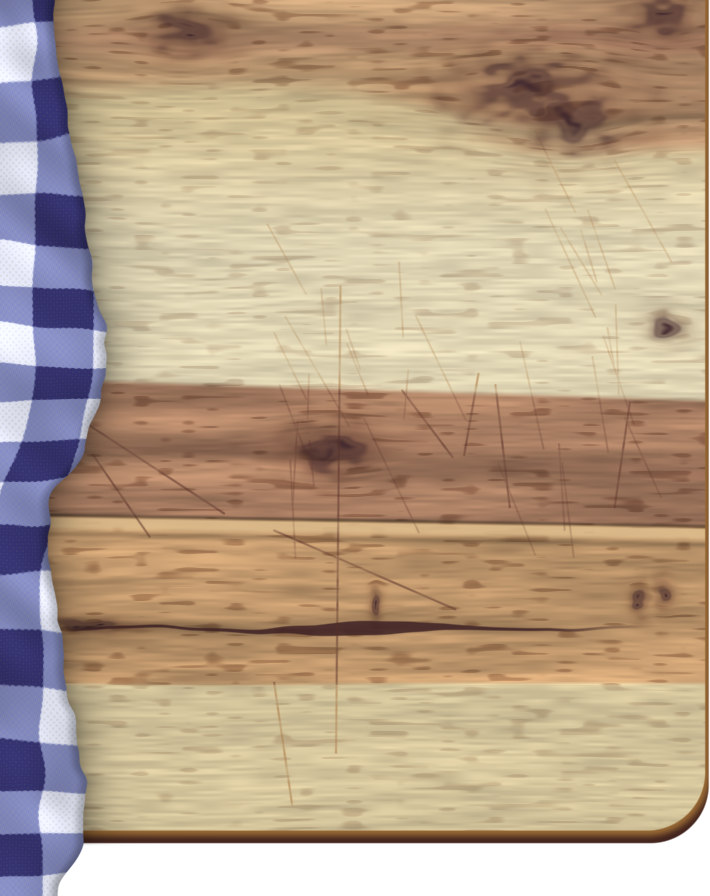
This texture is drawn by a Shadertoy shader. Its source:

```glsl
// A worn wooden cutting board with a folded gingham cloth along its left side.
// Planks are bands of stretched noise bent around elliptical knots, cuts are
// line segments, and the cloth is a woven check inside a wavy outline.

const vec4 KNOTS[10] = vec4[10]( // centre, radii
  vec4(.211, .036, .034, .02), vec4(.59, .098, .075, .03), vec4(.64, .132, .045, .03),
  vec4(.74, .02, .03, .02), vec4(.745, .366, .015, .012), vec4(.371, .502, .036, .022),
  vec4(.714, .671, .008, .012), vec4(.742, .662, .008, .012), vec4(.42, .673, .005, .014),
  vec4(.1, .698, .035, .006));
const vec4 CUTS[9] = vec4[9]( // start, end
  vec4(.38, .32, .375, .84), vec4(.1, .475, .25, .573), vec4(.104, .508, .167, .599),
  vec4(.306, .592, .508, .68), vec4(.553, .43, .569, .566), vec4(.449, .436, .505, .51),
  vec4(.534, .417, .518, .508), vec4(.703, .449, .686, .566), vec4(.306, .762, .326, .898));
const float CLOTH_EDGE[17] = float[17](.06, .063, .074, .087, .094, .104, .119, .115, .094,
  .054, .055, .066, .072, .083, .095, .094, .062);

float hash(vec2 p) {
  vec3 q = fract(p.xyx * .1031);
  q += dot(q, q.yzx + 33.33);
  return fract((q.x + q.y) * q.z);
}

float noise(vec2 p) {
  vec2 i = floor(p), f = smoothstep(0., 1., fract(p));
  return mix(mix(hash(i), hash(i + vec2(1, 0)), f.x),
             mix(hash(i + vec2(0, 1)), hash(i + 1.), f.x), f.y);
}

float segment(vec2 p, vec2 a, vec2 b) {
  vec2 pa = p - a, ba = b - a;
  return length(pa - ba * clamp(dot(pa, ba) / dot(ba, ba), 0., 1.));
}

float cornerDistance(vec2 p, vec2 corner) {
  vec2 q = p - corner + .065;
  return length(max(q, 0.)) + min(max(q.x, q.y), 0.) - .065;
}

vec3 wood(vec2 p, float px) {
  // Grain coordinates, pushed apart by each knot
  vec2 g = p + vec2(0, .008 * noise(p * vec2(5, 12)) - .004);
  float knot = 0., halo = 0.;
  for (int i = 0; i < 10; i++) {
    vec2 d = (p - KNOTS[i].xy) / KNOTS[i].zw;
    g.y -= .6 * d.y * KNOTS[i].w * exp(-.5 * dot(d, d));
    d += 1.1 * vec2(noise(p * vec2(45, 90)), noise(p * vec2(50, 110) + 9.)) - .55;
    float r = length(d);
    knot = max(knot, exp(-1.5 * r * r) * (.82 + .18 * cos(9. * r)));
    halo = max(halo, exp(-.35 * r * r));
  }
  float broad = noise(g * vec2(4, 38)), streak = noise(g * vec2(9, 120) + 5.);
  float fine = noise(g * vec2(30, 330)), pore = noise(g * vec2(38, 210) + 17.);

  // Plank colours from top to bottom
  float below = p.y - .09 - .055 * smoothstep(.38, .62, p.x) - .03 * broad;
  float inPale = smoothstep(-.022, .018, below), r = p.y - .574 - .017 * p.x;
  float inBrown = smoothstep(-.004, .004, p.y - .422 - .032 * p.x);
  float heart = smoothstep(.03, 0., abs(g.y - .045)) * .5 + smoothstep(.4, .75, p.x) * .35;
  vec3 col = mix(vec3(.74, .6, .45), vec3(.56, .41, .33), heart);
  col = mix(col, mix(vec3(.82, .75, .58), vec3(.87, .83, .7), smoothstep(.1, .3, p.y)), inPale);
  col = mix(col, mix(vec3(.6, .44, .35), vec3(.7, .53, .41), broad), inBrown);
  col = mix(col, vec3(.76, .6, .43), smoothstep(-.002, .002, r));
  col = mix(col, vec3(.83, .77, .61), smoothstep(.762, .768, p.y + .003 * broad));

  // Grain, pores and knots
  float dark = 1. - inPale + inBrown * step(p.y, .765);
  col *= 1. + (.08 + .11 * dark) * (broad + streak - 1.) + .13 * (fine - .5);
  col *= 1. - vec3(.32, .42, .47) * smoothstep(.68, .92, pore) * (.3 + .25 * dark);
  col *= 1. - vec3(.17, .23, .25) * halo;
  col = mix(col, vec3(.23, .14, .17), knot * .88);

  // Raised glue line and long split
  col = mix(col, vec3(.87, .74, .55), .85 * smoothstep(.001, .004, r) * smoothstep(.019, .011, r));
  col *= 1. - .35 * exp(-pow(r / .002, 2.)) - .22 * exp(-pow((r - .021) / .004, 2.));
  float split = abs(p.y - .6995 - .0025 * sin(p.x * 22. + 1.2) - .004 * noise(p * vec2(28, 1)));
  float width = .0015 + .0065 * exp(-pow((p.x - .405) / .085, 2.));
  float splitFade = smoothstep(.07, .1, p.x) * smoothstep(.76, .58, p.x);
  col *= 1. - .25 * splitFade * exp(-split * 90.);
  col = mix(col, vec3(.24, .13, .14), .85 * splitFade * smoothstep(width + px, width - px, split));

  // Knife marks: long cuts, then faint scattered ones
  float cut = 0.;
  for (int i = 0; i < 9; i++)
    cut = max(cut, .6 * smoothstep(.0012 + px, 0., segment(p, CUTS[i].xy, CUTS[i].zw)));
  for (float i = 0.; i < 30.; i++) {
    vec2 a = vec2(.28, .06) + vec2(.43, .46) * vec2(hash(vec2(i, 1)), hash(vec2(i, 2)));
    vec2 run = vec2(.75 * hash(vec2(i, 3)) - .1, 1) * mix(.04, .13, hash(vec2(i, 4)));
    cut = max(cut, .3 * smoothstep(.001 + px, 0., segment(p, a, a + run)));
  }
  return mix(col, mix(vec3(.66, .46, .26), vec3(.33, .18, .15), dark), cut * (.45 + .55 * streak));
}

vec3 cloth(vec2 p, float edge) {
  vec2 q = p + .008 * vec2(noise(p * 22.), noise(p * 22. + 7.)) - .004;
  float y = q.y - .022 * sin((q.y - .126) * 10.5) + .12 * (q.x - .04) * sin(q.y * 14.);
  float row = smoothstep(-.12, .12, cos(6.2832 * (y - .02) / .102));
  float column = smoothstep(.035, .031, abs(q.x - mix(.072, .014, smoothstep(.4, .66, q.y))));
  vec2 thread = sin(p * vec2(900, 850) + 2. * noise(p * 70.));
  float weave = thread.x * thread.y, blue = .5 * (row + column) + .13 * weave;
  vec3 col = mix(vec3(.91, .92, .97), vec3(.51, .54, .74), smoothstep(0., .5, blue));
  col = mix(col, vec3(.2, .19, .42), smoothstep(.5, 1., blue));
  col *= .86 + .22 * noise(vec2(p.x * 14. + p.y * 8., p.y * 24. - p.x * 20.)) + .06 * weave;
  return col * mix(.76, 1., smoothstep(0., .014, edge - p.x));
}

void mainImage(out vec4 fragColor, in vec2 fragCoord) {
  // Height is one unit, y runs downward
  float px = 1. / iResolution.y;
  vec2 p = vec2(fragCoord.x, iResolution.y - fragCoord.y) * px;
  // Board top and its dark rim on a white ground
  float rim = cornerDistance(p, vec2(.791, .941)), face = cornerDistance(p, vec2(.787, .927));
  vec3 rimColor = mix(vec3(.58, .4, .2), vec3(.27, .15, .12), smoothstep(0., .012, face));
  vec3 col = mix(wood(p, px), rimColor, smoothstep(-px, px, face));
  col = mix(col, vec3(1), smoothstep(-px, px, rim));
  // Cloth outline from evenly spaced widths, with its shadow
  float s = clamp(p.y, 0., .999) * 16.;
  int k = int(s);
  float edge = mix(CLOTH_EDGE[k], CLOTH_EDGE[k + 1], smoothstep(0., 1., fract(s)));
  edge += .005 * noise(vec2(p.y * 55., 3)) - .0025;
  col *= 1. - .35 * exp(-max(p.x - edge, 0.) * 45.) * smoothstep(.004, -.004, rim);
  fragColor = vec4(mix(col, cloth(p, edge), smoothstep(px, -px, p.x - edge)), 1);
}
```
